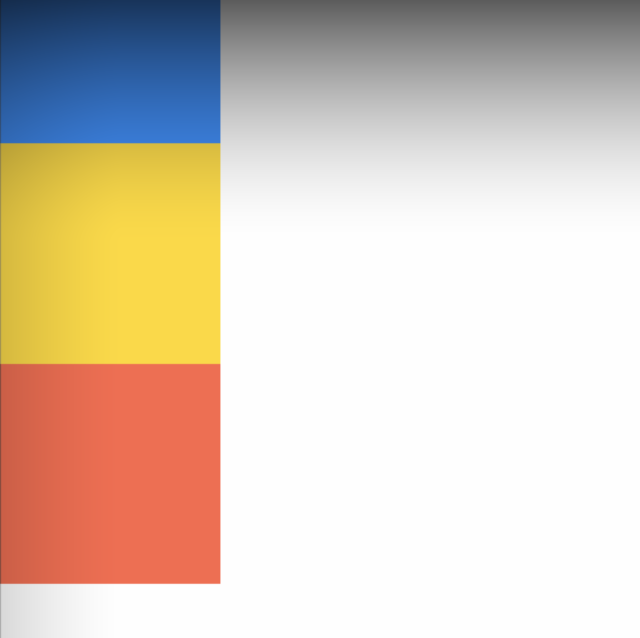
This background is drawn by a WebGL 1 fragment shader. Its source:

```glsl
precision highp float;

uniform vec2 u_resolution;

// Layout, as fractions of the canvas
const float COLUMN_RIGHT = 0.3444;
const float BLUE_BOTTOM = 0.7755;
const float YELLOW_BOTTOM = 0.4295;
const float RED_BOTTOM = 0.0849;
const float EDGE_SOFTNESS = 0.0015;

// Shadows falling inward from the top and left sides
const float TOP_DEPTH = 0.38;
const float TOP_STRENGTH = 0.64;
const float TOP_FALLOFF = 1.7;
const float LEFT_DEPTH = 0.19;
const float LEFT_STRENGTH = 0.15;
const float LEFT_FALLOFF = 1.4;

// Thin line along the left side
const float RIM_WIDTH = 0.0016;
const float RIM_OPACITY = 0.5;

const vec3 PAPER = vec3(0.997);
const vec3 BLUE = vec3(0.26, 0.56, 0.97);
const vec3 YELLOW = vec3(0.98, 0.85, 0.29);
const vec3 RED = vec3(0.93, 0.435, 0.325);
const vec3 RIM = vec3(0.55);

// 0 below the edge, 1 above it, never sharper than one pixel
float softStep(float edge, float value, float pixel) {
  float halfWidth = max(EDGE_SOFTNESS, 0.7 * pixel);
  return smoothstep(edge - halfWidth, edge + halfWidth, value);
}

// Brightness at a given distance from a shaded side
float sideShade(float dist, float depth, float strength, float falloff) {
  return 1.0 - strength * pow(clamp(1.0 - dist / depth, 0.0, 1.0), falloff);
}

void main() {
  vec2 uv = gl_FragCoord.xy / u_resolution;
  vec2 pixel = 1.0 / u_resolution;

  // Stacked colour blocks
  vec3 blocks = mix(PAPER, RED, softStep(RED_BOTTOM, uv.y, pixel.y));
  blocks = mix(blocks, YELLOW, softStep(YELLOW_BOTTOM, uv.y, pixel.y));
  blocks = mix(blocks, BLUE, softStep(BLUE_BOTTOM, uv.y, pixel.y));
  vec3 color = mix(blocks, PAPER, softStep(COLUMN_RIGHT, uv.x, pixel.x));

  // Left rim, then the two shadows
  float rim = 1.0 - softStep(RIM_WIDTH, uv.x, pixel.x);
  color = mix(color, RIM * color.g, rim * RIM_OPACITY);
  color *= sideShade(1.0 - uv.y, TOP_DEPTH, TOP_STRENGTH, TOP_FALLOFF);
  color *= sideShade(uv.x, LEFT_DEPTH, LEFT_STRENGTH, LEFT_FALLOFF);

  gl_FragColor = vec4(color, 1.0);
}
```
